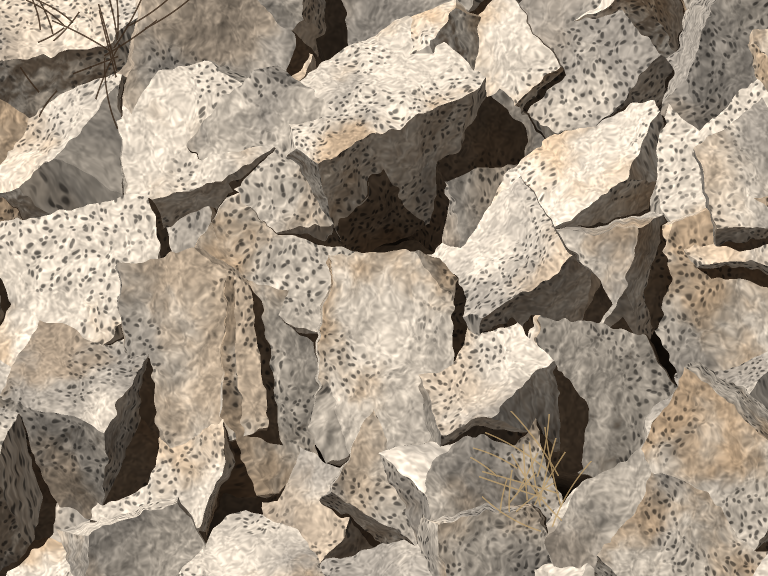
Reproduce this texture procedurally as a Shadertoy shader.

```glsl
// A heap of rough limestone blocks in hard sunlight, with earth and dry grass.
// Each grid cell holds one tumbled, chipped block (a convex set of slabs);
// parallel rays find the nearest block, a second ray finds its cast shadow.

const float CELLS = 5.2;      // blocks per canvas height
const float GROUND = -0.45;
const float REACH2 = 1.5;     // squared bounding radius of a block
const vec3 SUN = normalize(vec3(-0.5, 0.27, 0.82));
const vec3 VIEW = normalize(vec3(0.0, 0.5, -1.0));
const vec3 GREY = vec3(0.71, 0.67, 0.62);
const vec3 CREAM = vec3(0.97, 0.91, 0.83);
const vec3 OCHRE = vec3(0.83, 0.65, 0.46);
const vec3 EARTH = vec3(0.64, 0.55, 0.45);
const vec3 STRAW = vec3(0.74, 0.62, 0.43);
const vec3 TWIG = vec3(0.22, 0.16, 0.11);

struct Block { vec3 centre, halfSize, skew; mat3 axes; };
struct Hit { float t; vec3 normal; vec2 cell; int face; };

vec3 hash3(vec2 p) {
    vec3 q = fract(p.xyx * vec3(0.1031, 0.1030, 0.0973));
    q += dot(q, q.yxz + 33.33);
    return fract((q.xxy + q.yzz) * q.zyx);
}

float noise(vec2 p) {
    vec2 i = floor(p), f = fract(p);
    f = f * f * (3.0 - 2.0 * f);
    vec2 e = vec2(0, 1);
    return mix(mix(hash3(i).x, hash3(i + e.yx).x, f.x),
               mix(hash3(i + e).x, hash3(i + 1.0).x, f.x), f.y);
}

float layers(vec2 p) {
    float sum = 0.0, amp = 0.5;
    for (int i = 0; i < 6; i++) {
        sum += amp * noise(p);
        p = mat2(1.6, 1.2, -1.2, 1.6) * p + 5.7;
        amp *= 0.54;
    }
    return sum;
}

// Cellular noise: distance to the nearest scattered point
float cellular(vec2 p) {
    float d = 2.0;
    for (int k = 0; k < 9; k++) {
        vec2 c = floor(p) + vec2(k % 3 - 1, k / 3 - 1);
        d = min(d, distance(p, c + hash3(c).xy));
    }
    return d;
}

mat3 tumble(vec3 a) {
    vec3 c = cos(a), s = sin(a);
    return mat3(1, 0, 0, 0, c.x, s.x, 0, -s.x, c.x)
         * mat3(c.y, 0, -s.y, 0, 1, 0, s.y, 0, c.y)
         * mat3(c.z, s.z, 0, -s.z, c.z, 0, 0, 0, 1);
}

vec3 blockCentre(vec2 cell) {
    vec3 r = hash3(cell);
    return vec3(cell + 0.5 + 0.6 * (r.xy - 0.5), 0.7 * r.z - 0.2);
}

Block makeBlock(vec2 cell) {
    vec3 s = hash3(cell + 71.3), turn = hash3(cell + 137.9);
    vec3 size = mix(vec3(0.55, 0.42, 0.32), vec3(0.95, 0.65, 0.5), s);
    return Block(blockCentre(cell), size, s.yzx - 0.5,
                 tumble(vec3(turn.xy - 0.5, turn.z * 6.283)));
}

// Ray against three skewed slabs and two chipped corners: entry and exit
vec2 hitBlock(Block b, vec3 o, vec3 d, out vec3 normal, out int face) {
    vec3 lo = (o - b.centre) * b.axes, ld = d * b.axes;
    vec2 span = vec2(-1e3, 1e3);
    normal = vec3(0, 0, 1);
    face = 2;
    for (int i = 0; i < 5; i++) {
        vec3 n = i == 3 ? vec3(1.0, 0.8, 0.7) * sign(b.skew) : vec3(-0.5, 1.0, 0.4);
        if (i < 3) { n = b.skew.zxy * 0.3; n[i] = 1.0; }
        n = normalize(n);
        float w = dot(abs(n), b.halfSize) * (i < 3 ? 0.92 : 0.79);
        float v = dot(n, ld), a = dot(n, lo);
        if (abs(v) < 1e-4) v = 1e-4;
        float enter = (-sign(v) * w - a) / v;
        if (enter > span.x) { span.x = enter; normal = b.axes * (-sign(v) * n); face = i; }
        span.y = min(span.y, (sign(v) * w - a) / v);
    }
    return span;
}

// Nearest entry among the blocks around a place; skips one cell
Hit trace(vec3 o, vec3 d, vec2 around, vec2 skip, float tMin, float tMax) {
    Hit hit = Hit(tMax, vec3(0, 0, 1), vec2(999), -1);
    for (int k = 0; k < 25; k++) {
        vec2 cell = floor(around) + vec2(k % 5 - 2, k / 5 - 2);
        vec3 oc = blockCentre(cell) - o;
        float along = dot(oc, d);
        if (cell == skip || dot(oc, oc) - along * along > REACH2) continue;
        vec3 n; int face;
        vec2 span = hitBlock(makeBlock(cell), o, d, n, face);
        if (span.x < span.y && span.y > tMin && span.x < hit.t)
            hit = Hit(span.x, n, cell, face);
    }
    return hit;
}

vec2 faceCoords(vec3 q, int face) {
    return face == 0 ? q.yz : face == 1 ? q.zx : q.xy;
}

vec3 stoneColour(vec2 uv, float tone) {
    float patches = layers(uv * 1.3 + 3.0);
    vec3 c = mix(GREY, CREAM, smoothstep(0.3, 0.65, patches + 0.5 * (tone - 0.5)));
    c = mix(c, OCHRE, 0.6 * tone * smoothstep(0.5, 0.72, layers(uv + 17.0)));
    float pits = 1.0 - smoothstep(0.12, 0.32, cellular(uv * 13.0));
    return c * (1.0 - 0.5 * pits * smoothstep(0.4, 0.65, noise(uv * 2.3 + 41.0)));
}

vec3 heap(vec2 p) {
    // Ragged outlines
    p += 0.10 * (vec2(noise(p * 3.0), noise(p * 3.0 + 9.0)) - 0.5);
    p += 0.045 * (vec2(noise(p * 13.0), noise(p * 13.0 + 5.0)) - 0.5);
    vec3 o = vec3(p, 0);
    Hit hit = trace(o, VIEW, p, vec2(-999), -9.0, GROUND / VIEW.z);
    vec3 pos = o + VIEW * hit.t;

    // Surface colour and relief
    vec2 uv = pos.xy, sunUv = SUN.xy;
    bool stone = hit.face >= 0;
    if (stone) {
        Block b = makeBlock(hit.cell);
        uv = faceCoords((pos - b.centre) * b.axes, hit.face) + hit.cell * 7.3;
        sunUv = faceCoords(SUN * b.axes, hit.face);
    }
    vec3 albedo = stone ? stoneColour(uv, hash3(hit.cell + 19.0).y)
                        : EARTH * (1.25 - 0.7 * cellular(uv * 11.0));
    albedo *= 0.86 + 0.28 * noise(uv * 40.0);
    float bump = layers(uv * 2.4) - layers(uv * 2.4 + 0.1 * sunUv);

    // Sun, cast shadow and darkening in the gaps
    Hit blocker = trace(pos, SUN, pos.xy + SUN.xy * 0.5, hit.cell, 0.02, 9.0);
    float lit = blocker.face < 0 ? 1.0 : 0.0;
    float diffuse = clamp(dot(hit.normal, SUN) + 1.8 * bump, 0.0, 1.1);
    float sky = mix(0.45, 1.0, smoothstep(-0.5, 0.3, pos.z)) * mix(0.55, 1.0, lit);
    float light = sky * (0.37 + 0.5 * bump) + 0.68 * diffuse * lit;
    return albedo * light * mix(vec3(1.0, 0.83, 0.67), vec3(1), smoothstep(0.1, 0.5, light));
}

// Coverage of a tuft of thin bent blades
float tuft(vec2 uv, vec2 root, float spread, float seed) {
    float cover = 0.0;
    for (int i = 0; i < 20; i++) {
        vec3 r = hash3(vec2(i, seed));
        float angle = 1.57 + 2.6 * (r.z - 0.5), len = 0.05 + 0.1 * r.x;
        vec2 dir = vec2(cos(angle), sin(angle)), q = uv - root - spread * (r.xy - 0.5);
        float along = dot(q, dir) / len;
        float across = dot(q, vec2(-dir.y, dir.x)) - 0.5 * len * (r.y - 0.5) * along * along;
        float blade = 1.0 - smoothstep(0.0005, 0.0022, abs(across));
        cover = max(cover, blade * step(0.0, along) * step(along, 1.0));
    }
    return cover;
}

void mainImage(out vec4 fragColor, in vec2 fragCoord) {
    vec3 colour = vec3(0);
    for (int k = 0; k < 4; k++) {
        vec2 offset = (vec2(k % 2, k / 2) - 0.5) * 0.5;
        colour += 0.25 * heap((fragCoord + offset) / iResolution.y * CELLS);
    }
    vec2 uv = fragCoord / iResolution.y;
    colour = mix(colour, STRAW, 0.75 * tuft(uv, vec2(0.92, 0.14), 0.13, 3.0));
    colour = mix(colour, TWIG, 0.8 * tuft(uv, vec2(0.16, 0.87), 0.2, 8.0));
    fragColor = vec4(clamp(colour, 0.0, 1.0), 1);
}
```
